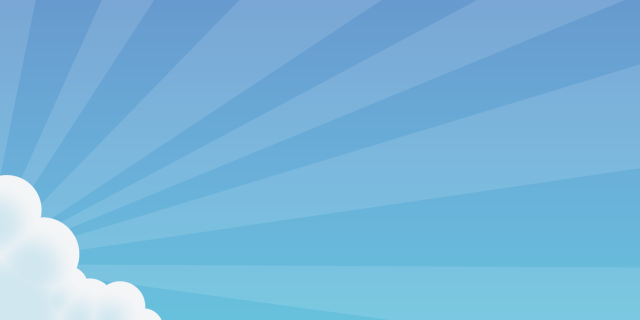
This background is drawn by a Shadertoy shader. Its source:

```glsl
// Blue sky with pale sun rays fanning out from behind a soft white cloud.

// Lengths are in canvas heights, angles in degrees.
const vec2 RAY_CENTER = vec2(-0.0547, 0.1745);
const float RAY_OPACITY = 0.12;

const vec3 SKY_TOP = vec3(0.405, 0.605, 0.810);
const vec3 SKY_MIDDLE = vec3(0.415, 0.683, 0.850);
const vec3 SKY_BOTTOM = vec3(0.405, 0.757, 0.865);
const vec3 CLOUD_RIM = vec3(0.955, 0.960, 0.965);
const vec3 CLOUD_SHADE = vec3(0.820, 0.905, 0.940);

// Angles at which the fan switches between pale and clear.
const int EDGE_COUNT = 11;
const float RAY_EDGES[EDGE_COUNT] = float[](
    78.6, 65.7, 57.0, 45.8, 33.5, 28.1, 22.35, 16.9, 8.3, -0.3, -7.8);

// Cloud puffs: center and radius.
const int PUFF_COUNT = 7;
const vec3 PUFFS[PUFF_COUNT] = vec3[](
    vec3(0.021, 0.344, 0.109),
    vec3(0.133, 0.206, 0.115),
    vec3(0.208, 0.102, 0.068),
    vec3(0.279, 0.049, 0.081),
    vec3(0.375, 0.042, 0.079),
    vec3(0.448, -0.026, 0.0625),
    vec3(0.052, 0.0625, 0.195));

// Coverage of the negative side of a signed distance.
float fillMask(float dist, float pixel) {
    return 1.0 - smoothstep(-0.75 * pixel, 0.75 * pixel, dist);
}

vec3 skyColor(float height) {
    vec3 lower = mix(SKY_BOTTOM, SKY_MIDDLE, clamp(height * 2.0, 0.0, 1.0));
    return mix(lower, SKY_TOP, clamp(height * 2.0 - 1.0, 0.0, 1.0));
}

// Every edge crossed flips the sign, giving alternating pale wedges.
float rayMask(vec2 fromCenter, float pixel) {
    float parity = 1.0;
    for (int i = 0; i < EDGE_COUNT; i++) {
        float angle = radians(RAY_EDGES[i]);
        vec2 normal = vec2(-sin(angle), cos(angle));
        parity *= 1.0 - 2.0 * fillMask(dot(fromCenter, normal), pixel);
    }
    return 0.5 + 0.5 * parity;
}

float cloudDistance(vec2 p) {
    float dist = 1e3;
    for (int i = 0; i < PUFF_COUNT; i++) {
        dist = min(dist, length(p - PUFFS[i].xy) - PUFFS[i].z);
    }
    return dist;
}

// Bright toward the upper right rim, pale blue deeper inside.
vec3 cloudColor(vec2 p) {
    float depth = -cloudDistance(p + vec2(0.035, 0.045));
    return mix(CLOUD_RIM, CLOUD_SHADE, smoothstep(-0.025, 0.085, depth));
}

void mainImage(out vec4 fragColor, in vec2 fragCoord) {
    float pixel = 1.0 / iResolution.y;
    vec2 p = fragCoord * pixel;

    // Sky and rays
    vec3 color = skyColor(p.y);
    color = mix(color, vec3(1.0), RAY_OPACITY * rayMask(p - RAY_CENTER, pixel));

    // Cloud
    color = mix(color, cloudColor(p), fillMask(cloudDistance(p), pixel));

    fragColor = vec4(color, 1.0);
}
```
